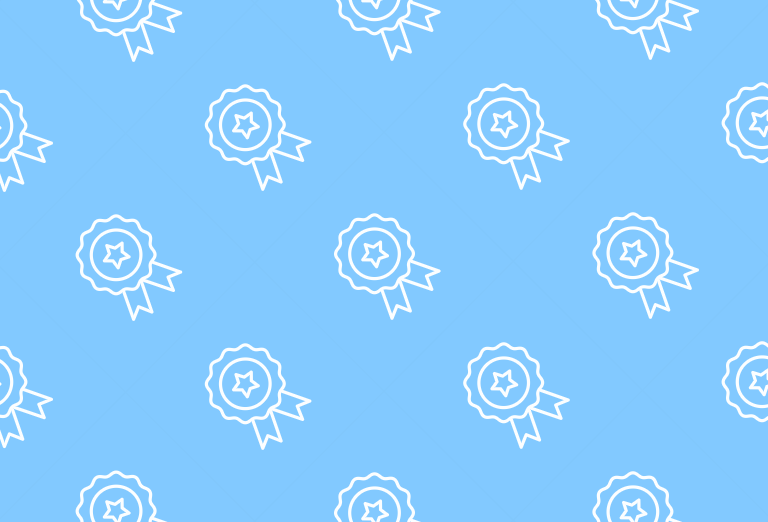
Write a Shadertoy shader that draws this pattern.

```glsl
const float PI = 3.14159265;

float segment(vec2 p, vec2 a, vec2 b) {
    vec2 ap = p - a, ab = b - a;
    return length(ap - ab * clamp(dot(ap, ab) / dot(ab, ab), 0.0, 1.0));
}

// Twelve-lobed rim, corrected for the slope of its wave
float rim(vec2 p) {
    float r = length(p), a = 12.0 * atan(p.y, p.x);
    float slope = 20.4 * sin(a) / max(r, 20.0);
    return abs(r - 37.2 - 1.7 * cos(a)) / sqrt(1.0 + slope * slope);
}

// Five-pointed outline, folded onto one half of a point
float star(vec2 p) {
    float a = abs(mod(atan(p.y, p.x) + 0.95 * PI, 0.4 * PI) - 0.2 * PI);
    vec2 folded = length(p) * vec2(cos(a), sin(a));
    return segment(folded, vec2(13.1, 0.0), vec2(5.5, 4.0));
}

// Two notched tails, mirrored about the diagonal
float ribbons(vec2 p) {
    if (p.x > p.y) p = p.yx;
    vec2 tipA = vec2(17.5, 64.5), notch = vec2(22.5, 52.0), tipB = vec2(35.8, 57.3);
    float d = segment(p, vec2(7.5, 36.5), tipA);
    d = min(d, segment(p, tipA, notch));
    d = min(d, segment(p, notch, tipB));
    return min(d, segment(p, tipB, vec2(25.0, 26.0)));
}

float rosette(vec2 p) {
    float ring = abs(length(p) - 24.8);
    return min(min(rim(p), ring), min(star(p), ribbons(p)));
}

void mainImage(out vec4 fragColor, in vec2 fragCoord) {
    // The canvas is 522 units high, with y pointing down
    float pixel = 522.0 / iResolution.y;
    vec2 p = vec2(fragCoord.x, iResolution.y - fragCoord.y) * pixel;
    p -= vec2(374.5, 253.8);
    p.y += 0.004 * p.x;

    // Diamond tiles of a staggered lattice
    vec2 period = vec2(258.4, 259.0), tileCenter = vec2(9.5, 8.0);
    vec2 uv = (p - tileCenter) / period;
    vec2 diagonal = vec2(uv.x + uv.y, uv.x - uv.y);
    vec2 id = round(diagonal);
    vec2 local = diagonal - id;
    vec2 q = 0.5 * period * vec2(local.x + local.y, local.x - local.y) + tileCenter;

    // The outermost diagonal band sits slightly higher
    if (id.y < -1.5) q.y += 2.8;

    // Barely visible seams between tiles
    vec3 color = vec3(0.51, 0.79, 1.0);
    float seam = 183.0 * (0.5 - max(abs(local.x), abs(local.y)));
    color *= 1.0 - 0.012 * (1.0 - smoothstep(0.0, 0.5 + pixel, seam));

    float ink = clamp(0.5 - (rosette(q) - 1.6) / pixel, 0.0, 1.0);
    fragColor = vec4(mix(color, vec3(0.99, 0.995, 1.0), ink), 1.0);
}
```
